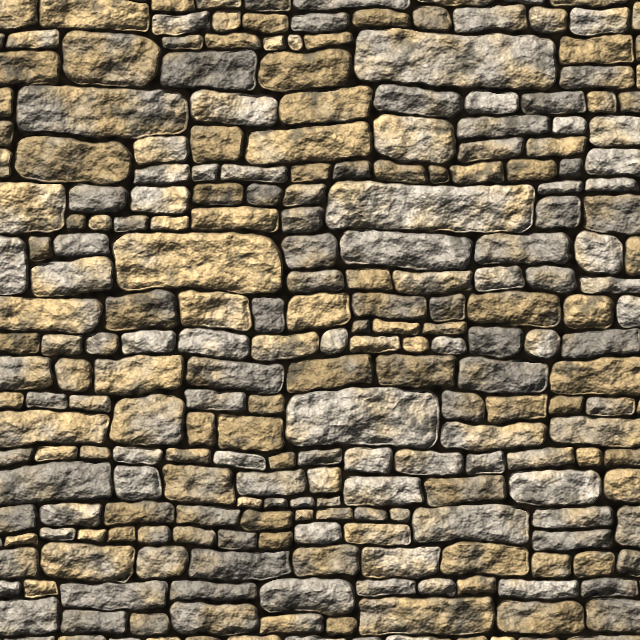
Give the GLSL for this texture, as a Shadertoy shader.

```glsl
struct Stone {
    vec2 centre;
    vec2 halfSize;
    float seed;
};

const vec3 LIGHT = vec3(-0.36, 0.60, 0.71);
const vec3 GREY = vec3(0.64, 0.605, 0.55);
const vec3 TAN = vec3(0.73, 0.63, 0.46);
const vec3 LICHEN = vec3(0.30, 0.29, 0.26);
const vec3 JOINT = vec3(0.085, 0.07, 0.05);

float hash(vec2 p) {
    vec3 q = fract(p.xyx * 0.1031);
    q += dot(q, q.yzx + 33.33);
    return fract((q.x + q.y) * q.z);
}

float corner(vec2 cell, vec2 offset, vec2 f) {
    float angle = 6.2832 * hash(cell + offset);
    return dot(vec2(cos(angle), sin(angle)), f - offset);
}

// Gradient noise, roughly -1 to 1
float noise(vec2 p) {
    vec2 i = floor(p), f = p - i;
    vec2 u = f * f * f * (f * (f * 6.0 - 15.0) + 10.0);
    float low = mix(corner(i, vec2(0, 0), f), corner(i, vec2(1, 0), f), u.x);
    float high = mix(corner(i, vec2(0, 1), f), corner(i, vec2(1, 1), f), u.x);
    return 1.4 * mix(low, high, u.y);
}

float fbm(vec2 p, int octaves, float gain) {
    float sum = 0.0, amp = 1.0;
    for (int i = 0; i < octaves; i++) {
        sum += amp * noise(p);
        p = mat2(1.6, 1.2, -1.2, 1.6) * p + 7.3;
        amp *= gain;
    }
    return sum;
}

float boundary(float i, float seed, float jitter) {
    return i + jitter * (hash(vec2(i + 40.0, seed)) - 0.5);
}

// Start, end and index of the uneven interval around x
vec3 unevenSpan(float x, float seed, float jitter) {
    float i = floor(x + 0.5);
    if (x < boundary(i, seed, jitter)) i -= 1.0;
    return vec3(boundary(i, seed, jitter), boundary(i + 1.0, seed, jitter), i);
}

// Courses are cut into blocks, then blocks into stones
Stone findStone(vec2 p, vec2 blockScale) {
    vec3 row = unevenSpan(p.y * blockScale.y, 3.0, 0.4);
    float slide = 9.0 * hash(vec2(row.z + 20.0, 5.0));
    vec3 block = unevenSpan(p.x * blockScale.x + slide, row.z + 60.0, 0.7);
    vec2 lo = vec2(block.x - slide, row.x) / blockScale;
    vec2 hi = vec2(block.y - slide, row.y) / blockScale;
    float seed = hash(vec2(block.z + 30.0, row.z + 80.0));
    for (int i = 0; i < 6; i++) {
        vec2 size = hi - lo;
        float choice = hash(vec2(seed * 517.0, 11.0));
        float ratio = mix(0.28, 0.72, hash(vec2(seed * 311.0, 23.0)));
        int axis = 0;
        if (size.x < size.y * mix(2.6, 4.6, choice)) {
            if (size.y < mix(0.060, 0.098, choice * choice)) break;
            axis = 1;
        }
        float cut = mix(lo[axis], hi[axis], ratio);
        bool upper = p[axis] > cut;
        if (upper) lo[axis] = cut; else hi[axis] = cut;
        seed = hash(vec2(seed * 733.0, upper ? 41.0 : 67.0));
    }
    return Stone(0.5 * (lo + hi), 0.5 * (hi - lo), seed);
}

float roundedBox(vec2 p, vec2 halfSize, float radius) {
    vec2 q = abs(p) - halfSize + radius;
    return length(max(q, 0.0)) + min(max(q.x, q.y), 0.0) - radius;
}

// Height of the wall; also gives the stone and the distance to its outline
float wallHeight(vec2 p, out Stone stone, out float dist) {
    vec2 bend = vec2(noise(p * 7.0 + 31.0), noise(p * 6.0 + 57.0));
    vec2 rough = vec2(noise(p * 30.0 + 13.0), noise(p * 30.0 + 91.0));
    vec2 q = p + 0.011 * bend + 0.0035 * rough;
    stone = findStone(q, vec2(3.2, 9.5));
    vec2 local = q - stone.centre;
    float tilt = 0.08 * (stone.seed - 0.5);
    local += tilt * vec2(-local.y, local.x);
    float radius = min(stone.halfSize.x, stone.halfSize.y) * mix(0.3, 0.65, stone.seed);
    dist = roundedBox(local, stone.halfSize - 0.0018, radius) + 0.0013 * noise(p * 75.0);

    float edge = 1.0 - clamp(-dist / 0.014, 0.0, 1.0);
    float dome = 0.008 * (1.0 - edge * edge);
    float lean = dot(local, vec2(cos(stone.seed * 90.0), sin(stone.seed * 90.0))) * 0.12;
    vec2 grain = p + 5.0 * stone.seed;
    float relief = 0.013 * fbm(grain * vec2(13.0, 16.0), 5, 0.5);
    float chisel = -0.006 * abs(noise(grain * vec2(22.0, 30.0)));
    float face = smoothstep(0.002, -0.004, dist);
    return dome + face * (lean + relief + chisel) - 0.004 * (1.0 - face);
}

vec3 stoneColour(vec2 p, float seed) {
    vec2 q = p + 9.0 * seed;
    float warmth = hash(vec2(seed * 877.0, 3.0)) + 0.55 * fbm(q * 11.0, 3, 0.6);
    vec3 colour = mix(GREY, TAN, smoothstep(0.05, 0.95, warmth));
    colour *= mix(0.80, 1.16, hash(vec2(seed * 419.0, 8.0)));
    float stain = smoothstep(0.25, 1.0, fbm(q * 15.0 + 4.0, 4, 0.7));
    colour = mix(colour, LICHEN, 0.6 * stain);
    return colour * (1.0 + 0.16 * fbm(q * 70.0, 3, 0.8));
}

void mainImage(out vec4 fragColor, in vec2 fragCoord) {
    vec2 p = fragCoord / iResolution.y;
    Stone stone, other;
    float dist, otherDist;
    float step1 = 0.0013;
    float h = wallHeight(p, stone, dist);
    float hx = wallHeight(p + vec2(step1, 0.0), other, otherDist);
    float hy = wallHeight(p + vec2(0.0, step1), other, otherDist);

    // Sunlight from the upper left
    vec3 normal = normalize(vec3(h - hx, h - hy, step1));
    float light = 0.27 + 0.76 * max(dot(normal, LIGHT), 0.0) / LIGHT.z;

    // Shadow cast by the neighbouring stone
    float shadow = 0.0;
    for (int i = 1; i <= 2; i++) {
        float reach = 0.0045 * float(i);
        float blocker = wallHeight(p + LIGHT.xy * reach, other, otherDist);
        shadow = max(shadow, smoothstep(0.0, 0.005, blocker - h - LIGHT.z * reach));
    }
    light = min(light, 1.4) * (1.0 - 0.65 * shadow);

    vec3 colour = stoneColour(p, stone.seed) * light;
    vec3 joint = JOINT * (1.0 + 0.7 * noise(p * 60.0));
    colour = mix(joint, colour, smoothstep(0.0012, -0.0022, dist));
    fragColor = vec4(clamp(colour, 0.0, 1.0), 1.0);
}
```
